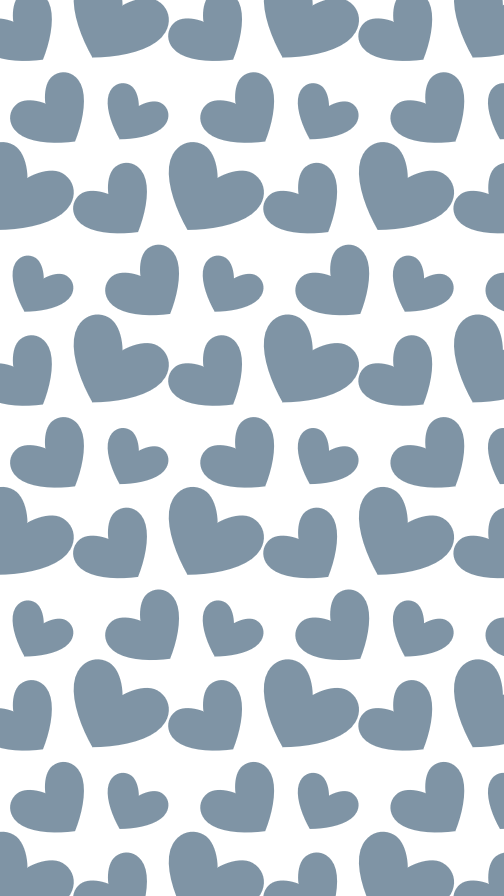
Write a WebGL 2 fragment shader that draws this pattern.

```glsl
#version 300 es
precision highp float;
// Flat slate hearts on white: a brick lattice whose cell holds one large, two
// medium and one small heart, leaning left or right. The heart is a mirrored
// Bezier outline, drawn from its signed distance.

uniform vec2 u_resolution;
out vec4 fragColor;

// Lengths are in canvas widths.
const vec3 PAPER = vec3(1.0);
const vec3 SLATE = vec3(0.498, 0.582, 0.647);
const vec2 CELL = vec2(0.3773, 0.3421);
const vec2 ORIGIN = vec2(0.372, 0.6373);   // tip of one large heart
const float ROW_SHIFT = 0.5;               // sideways step per row, in cells
const float HEART_MIDDLE = 0.6;            // height of the middle above the tip
const float HEART_RADIUS = 0.85;           // bounds the outline about the middle
const int CURVE_STEPS = 10;

// Hearts of a cell: tip offset x, y, size, lean in degrees (right is positive).
const vec4 HEARTS[4] = vec4[4](
    vec4(0.0, 0.0, 0.1544, 30.0),
    vec4(0.2792, -0.0042, 0.1236, -38.0),
    vec4(0.1542, 0.1755, 0.1236, -38.0),
    vec4(0.2426, 0.1799, 0.0986, 30.0));

// Right half of the heart, tip to notch: three joined cubic Beziers.
const vec2 OUTLINE[10] = vec2[10](
    vec2(0.0, 0.0), vec2(0.31, 0.18), vec2(0.65, 0.48),
    vec2(0.65, 0.75), vec2(0.65, 0.93), vec2(0.52, 1.05),
    vec2(0.36, 1.05), vec2(0.22, 1.05), vec2(0.08, 0.91),
    vec2(0.0, 0.775));

vec2 bezier(vec2 a, vec2 b, vec2 c, vec2 d, float t) {
    float s = 1.0 - t;
    return s * s * s * a + 3.0 * s * t * (s * b + t * c) + t * t * t * d;
}

// Signed distance to the unit heart, standing on its tip at the origin.
float heartDistance(vec2 p) {
    p.x = abs(p.x);
    float toMiddle = length(p - vec2(0.0, HEART_MIDDLE));
    if (toMiddle > HEART_RADIUS) return toMiddle - HEART_RADIUS + 0.1;

    float nearest = 1e6;
    float side = 1.0;
    vec2 a = OUTLINE[0];
    for (int curve = 0; curve < 9; curve += 3) {
        for (int i = 1; i <= CURVE_STEPS; i++) {
            vec2 b = bezier(OUTLINE[curve], OUTLINE[curve + 1], OUTLINE[curve + 2],
                            OUTLINE[curve + 3], float(i) / float(CURVE_STEPS));
            vec2 edge = b - a;
            vec2 rel = p - a;
            vec2 gap = rel - edge * clamp(dot(rel, edge) / dot(edge, edge), 0.0, 1.0);
            nearest = min(nearest, dot(gap, gap));
            // Each edge crossed by a ray to the right flips inside and outside.
            if ((a.y > p.y) != (b.y > p.y) && rel.x < edge.x * rel.y / edge.y) {
                side = -side;
            }
            a = b;
        }
    }
    return side * sqrt(nearest);
}

// Offset from the closest point of the brick lattice.
vec2 latticeOffset(vec2 p) {
    float row = round(p.y / CELL.y);
    p -= row * vec2(ROW_SHIFT * CELL.x, CELL.y);
    p.x -= CELL.x * round(p.x / CELL.x);
    return p;
}

void main() {
    vec2 p = gl_FragCoord.xy / u_resolution.x - ORIGIN;
    float pixel = 1.0 / u_resolution.x;

    // Closest edge among the hearts of the cell
    float dist = 1e6;
    for (int i = 0; i < 4; i++) {
        vec4 heart = HEARTS[i];
        float lean = radians(heart.w);
        vec2 up = vec2(sin(lean), cos(lean));
        vec2 right = vec2(up.y, -up.x);
        vec2 q = latticeOffset(p - heart.xy - up * HEART_MIDDLE * heart.z) / heart.z;
        vec2 local = vec2(dot(q, right), dot(q, up) + HEART_MIDDLE);
        dist = min(dist, heartDistance(local) * heart.z);
    }

    // Smooth fill, one pixel wide
    float coverage = clamp(0.5 - dist / pixel, 0.0, 1.0);
    fragColor = vec4(mix(PAPER, SLATE, coverage), 1.0);
}
```
